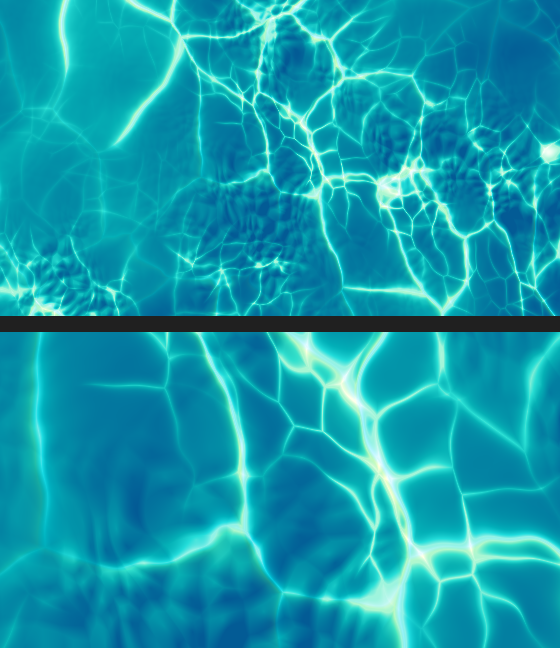
Top, the full canvas; bottom, a detail of the centre.
A WebGL 1 fragment shader for this texture:

```glsl
precision highp float;
// Sunlit pool water: a warped web of bright caustics over teal and blue, with pebbled ripples.
uniform vec2 u_resolution;

#define WEB_SCALE 3.4
#define WEB_WARP 0.066
#define CORE_WIDTH 0.045
#define GLOW_WIDTH 0.22
#define CORE_LIGHT 0.75
#define GLOW_LIGHT 0.42
#define FILAMENT_SCALE 6.5
#define FILAMENT_LIGHT 0.72
#define RIPPLE_SCALE 30.0
#define RIPPLE_LIGHT 0.85
#define STREAK_LIGHT 0.50
#define FRINGE 0.40

const vec3 DEEP = vec3(0.01, 0.43, 0.61);
const vec3 TEAL = vec3(0.01, 0.55, 0.65);
const vec3 AQUA = vec3(0.02, 0.69, 0.71);
const vec3 BRIGHT = vec3(0.16, 0.87, 0.83);
const vec3 GLINT = vec3(0.64, 0.96, 0.85);
const mat2 TURN = mat2(0.8, 0.6, -0.6, 0.8);

vec2 hash2(vec2 c) {
  vec2 q = vec2(dot(c, vec2(127.1, 311.7)), dot(c, vec2(269.5, 183.3)));
  return fract(sin(q) * 43758.5453);
}

// Distances to the nearest and second nearest cell points.
vec2 cellular(vec2 p) {
  vec2 cell = floor(p), f = fract(p), near = vec2(8.0);
  for (int y = -1; y <= 1; y++) {
    for (int x = -1; x <= 1; x++) {
      vec2 o = vec2(float(x), float(y));
      float d = length(o + hash2(cell + o) - f);
      near = d < near.x ? vec2(d, near.x) : vec2(near.x, min(near.y, d));
    }
  }
  return near;
}

float edge(vec2 p) {
  vec2 d = cellular(p);
  return d.y - d.x;
}

// Layered sines, each octave turned and bent by the ones before.
vec2 sway(vec2 p) {
  vec2 s = vec2(0.0);
  float amp = 1.0;
  for (int i = 0; i < 4; i++) {
    p = TURN * p * 1.7 + 1.3;
    s += amp * sin(p.yx + 0.8 * s);
    amp *= 0.55;
  }
  return s;
}

float swell(vec2 p) {
  return 0.5 + 0.25 * sway(p).x;
}

float blob(vec2 p, vec2 centre, vec2 radius) {
  vec2 d = (p - centre) / radius;
  return exp(-dot(d, d));
}

vec3 waterColour(float light) {
  vec3 c = mix(DEEP, TEAL, clamp(light * 4.0, -0.6, 1.0));
  c = mix(c, AQUA, clamp(light * 4.0 - 1.0, 0.0, 1.0));
  c = mix(c, BRIGHT, clamp(light * 4.0 - 2.0, 0.0, 1.0));
  c = mix(c, GLINT, clamp(light * 4.0 - 3.0, 0.0, 1.0));
  return mix(c, vec3(0.96, 1.0, 0.96), clamp(light * 1.6 - 1.8, 0.0, 1.0));
}

void main() {
  vec2 p = gl_FragCoord.xy / u_resolution.y;
  // Broken water: a central column, the right middle and the lower left.
  float broken = blob(p, vec2(0.84, 0.45), vec2(0.22, 0.7))
    + blob(p, vec2(1.4, 0.42), vec2(0.36, 0.25)) + blob(p, vec2(0.25, 0.06), vec2(0.36, 0.2));
  broken = clamp(broken * (0.3 + 1.4 * swell(p * 4.5 + 7.0)), 0.0, 1.0);

  // Depth: blue towards the right, with soft diagonal streaks.
  vec2 bent = p + WEB_WARP * sway(p * 3.0);
  float right = smoothstep(0.35, 1.5, p.x - 0.3 * (p.y - 0.5));
  float light = mix(0.22, -0.03, right) - 0.06 * broken;
  vec2 along = TURN * bent;
  light += STREAK_LIGHT * (swell(vec2(along.x * 5.0, along.y * 1.8)) - 0.5);

  // Main caustic web: fine core and wide glow, fading in and out.
  vec2 webPos = bent + (0.003 + broken * 0.012) * sway(p * 14.0);
  webPos.x += 0.1 * p.x * p.x;
  webPos *= WEB_SCALE * vec2(1.0, 0.9);
  float strength = mix(0.12, 1.0, smoothstep(0.3, 0.65, swell(p * 3.2 + 3.0)));
  float gap = edge(webPos);
  float core = exp(-gap / CORE_WIDTH) * strength;
  float shifted = exp(-edge(webPos + vec2(0.022, 0.006)) / CORE_WIDTH) * strength;
  light += CORE_LIGHT * core + GLOW_LIGHT * exp(-gap / GLOW_WIDTH) * (0.3 + 0.7 * strength);

  // Two layers of thin, torn filaments, strongest in broken water.
  float scale = FILAMENT_SCALE;
  for (int i = 0; i < 2; i++) {
    vec2 threadPos = p + 0.04 * sway(p * 4.5 + scale) + broken * 0.013 * sway(p * 15.0 + scale);
    float thread = exp(-edge(threadPos * scale * vec2(1.0, 0.8)) / 0.11);
    float patchy = smoothstep(0.35, 0.75, swell(p * scale * 0.7 + scale));
    light += FILAMENT_LIGHT * thread * patchy * (0.15 + 0.35 * right + 0.75 * broken);
    scale *= 1.9;
  }

  // Pebbled ripples lit from one side.
  vec2 ripplePos = (p + 0.02 * sway(p * 9.0)) * RIPPLE_SCALE * vec2(1.0, 0.8);
  float relief = cellular(ripplePos).x - cellular(ripplePos + vec2(0.25, -0.3)).x;
  light += RIPPLE_LIGHT * relief * (0.03 + broken * smoothstep(0.25, 0.7, swell(p * 6.0 + 5.0)));

  // Sun glint near the right edge.
  vec2 sun = vec2(1.745, 0.525) + 0.008 * sway(p * 12.0);
  light += 1.5 * blob(p, sun, vec2(0.03, 0.024)) + 0.35 * blob(p, sun, vec2(0.1, 0.07));

  // Prismatic fringe: warm on one side of a core, blue on the other.
  vec3 colour = waterColour(light) + FRINGE * (shifted - core) * vec3(0.55, 0.1, -0.5);
  gl_FragColor = vec4(clamp(colour, 0.0, 1.0), 1.0);
}
```
